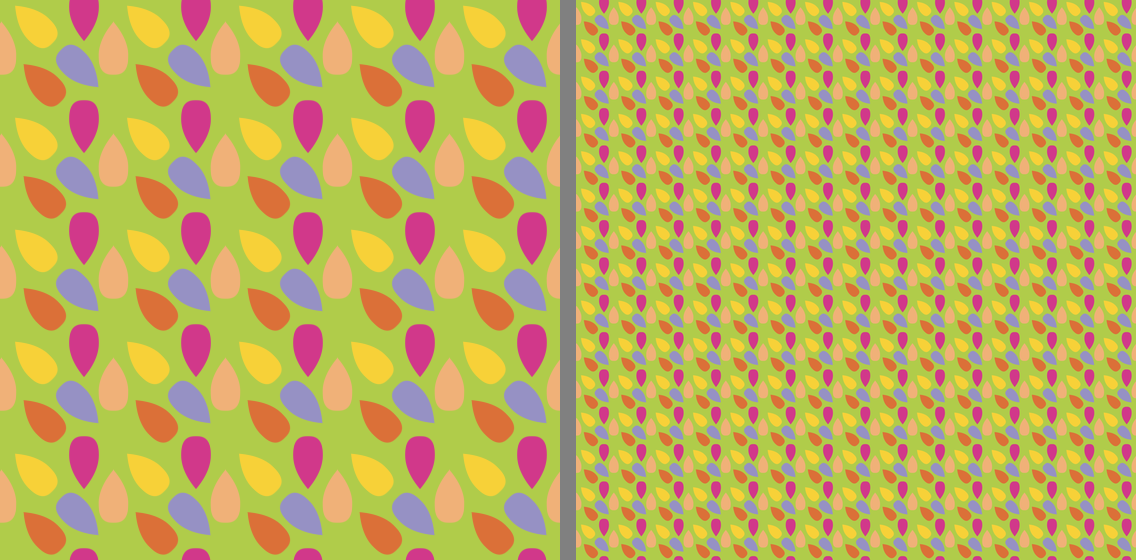
Left: one tile. Right: repeated 3 by 3.
Give the GLSL for this pattern, as a WebGL 1 fragment shader.

```glsl
precision highp float;
// Five flat coloured petals scattered in a 5 by 5 repeating cell on lime green.

uniform vec2 u_resolution;

// Approximate signed distance to a petal: tip at the origin, body along +y.
float petalDistance(vec2 p) {
  float across = abs(p.x);
  float along = p.y - 0.297; // measured from the widest point
  if (along < 0.0) {
    // Gently bowed sides running to the pointed tip
    float k = -along / 0.297;
    float halfWidth = 0.132 * (1.0 - pow(k, 1.9));
    return (across - halfWidth) / sqrt(1.0 + 0.72 * k * k);
  }
  // Blunt, superelliptic base
  vec2 e = pow(vec2(across / 0.132, along / 0.175), vec2(2.7));
  return (pow(e.x + e.y, 1.0 / 2.7) - 1.0) * 0.15;
}

// Paints one petal, wrapped around its middle so that it crosses cell borders.
vec3 paintPetal(vec3 base, vec2 cell, vec2 tip, vec2 axis, vec3 colour) {
  vec2 q = fract(cell - tip - 0.236 * axis + 0.5) - 0.5;
  vec2 local = vec2(dot(q, vec2(axis.y, -axis.x)), dot(q, axis) + 0.236);
  float edge = 3.5 / min(u_resolution.x, u_resolution.y);
  return mix(colour, base, smoothstep(-edge, edge, petalDistance(local)));
}

void main() {
  vec2 cell = fract(gl_FragCoord.xy / u_resolution * 5.0);
  vec2 up = vec2(0.0, 1.0);
  vec2 downRight = vec2(0.7071, -0.7071);

  vec3 colour = vec3(0.69, 0.80, 0.29);
  colour = paintPetal(colour, cell, vec2(0.750, 0.633), up, vec3(0.82, 0.22, 0.54));
  colour = paintPetal(colour, cell, vec2(0.013, 0.805), -up, vec3(0.94, 0.695, 0.47));
  colour = paintPetal(colour, cell, vec2(0.135, 0.949), downRight, vec3(0.97, 0.82, 0.22));
  colour = paintPetal(colour, cell, vec2(0.211, 0.427), downRight, vec3(0.86, 0.44, 0.22));
  colour = paintPetal(colour, cell, vec2(0.879, 0.222), -downRight, vec3(0.59, 0.57, 0.77));

  gl_FragColor = vec4(colour, 1.0);
}
```
